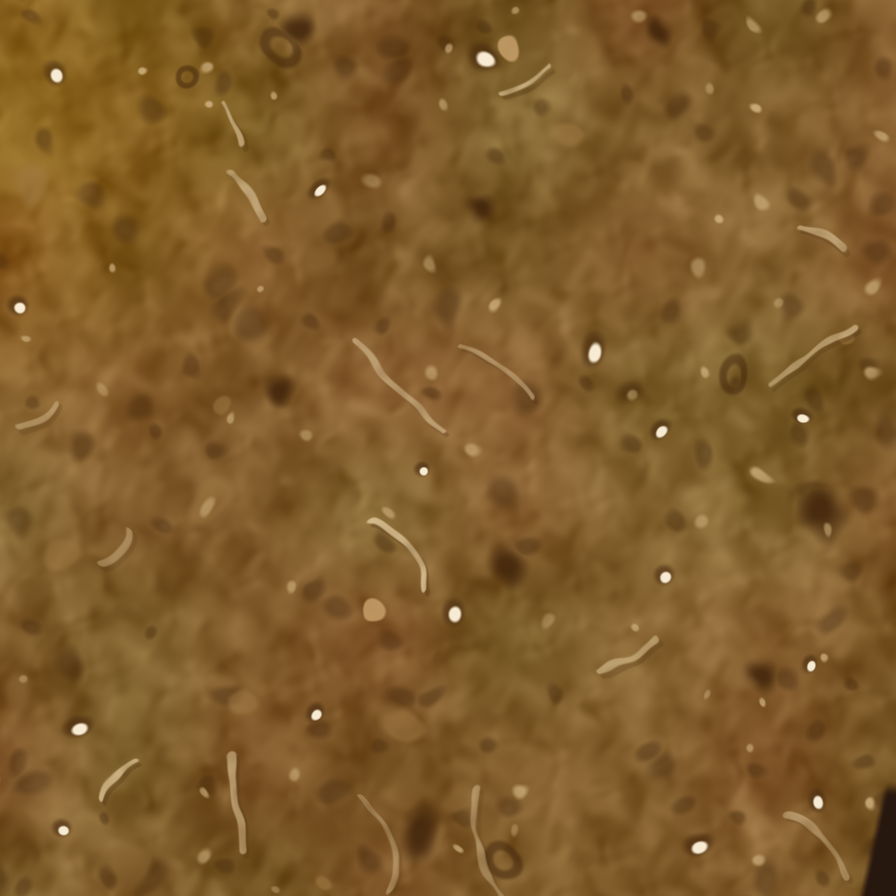
Give the GLSL for this texture, as a three.js fragment shader.

```glsl
// Mottled brown soil with soft pits, pale flecks, curved fibres and bright grains.
varying vec2 vUv;

vec3 hash3(vec2 p) {
  vec3 q = fract(p.xyx * vec3(0.1031, 0.1030, 0.0973));
  q += dot(q, q.yxz + 33.33);
  return fract((q.xxy + q.yzz) * q.zyx);
}

float noise(vec2 p) {
  vec2 i = floor(p), f = fract(p);
  f = f * f * (3.0 - 2.0 * f);
  float low = mix(hash3(i).x, hash3(i + vec2(1.0, 0.0)).x, f.x);
  float high = mix(hash3(i + vec2(0.0, 1.0)).x, hash3(i + 1.0).x, f.x);
  return mix(low, high, f.y);
}

vec2 turn(vec2 p, float angle) {
  float c = cos(angle), s = sin(angle);
  return vec2(c * p.x + s * p.y, c * p.y - s * p.x);
}

// Distance to scattered ovals: 0 at a centre, 1 on the rim.
float blobs(vec2 p, float cells, float share, float radius, float seed) {
  float nearest = 9.0;
  vec2 home = floor(p * cells);
  for (int y = -1; y <= 1; y++) {
    for (int x = -1; x <= 1; x++) {
      vec2 cell = home + vec2(float(x), float(y));
      vec3 place = hash3(cell + seed);
      vec3 shape = hash3(cell + seed + 57.0);
      vec2 q = turn(p - (cell + 0.1 + 0.8 * place.xy) / cells, 6.2832 * shape.x);
      q.x *= mix(0.6, 1.0, shape.y);
      float d = length(q) / (radius * mix(0.55, 1.25, shape.z));
      if (place.z < share) nearest = min(nearest, d);
    }
  }
  return nearest;
}

// Coverage of thin bent fibres of uneven width and strength.
float fibres(vec2 p, float cells, float share, float reach, float seed) {
  float cover = 0.0;
  vec2 home = floor(p * cells);
  for (int y = -1; y <= 1; y++) {
    for (int x = -1; x <= 1; x++) {
      vec2 cell = home + vec2(float(x), float(y));
      vec3 place = hash3(cell + seed);
      vec3 shape = hash3(cell + seed + 91.0);
      vec2 q = turn(p - (cell + 0.15 + 0.7 * place.xy) / cells, 6.2832 * shape.x);
      float halfLength = reach * mix(0.3, 1.0, shape.y * shape.y);
      float along = q.x / halfLength;
      q.y += (shape.z - 0.5) * 0.7 * halfLength * along * along;
      float d = length(vec2(max(abs(q.x) - halfLength, 0.0), q.y));
      float width = 0.0012 + 0.0035 * noise(vec2(q.x * 45.0, shape.z * 80.0));
      float line = 1.0 - smoothstep(width - 0.0012, width + 0.0018, d);
      line *= mix(0.45, 0.95, shape.z) * (0.65 + 0.35 * noise(p * 70.0));
      if (place.z < share) cover = max(cover, line);
    }
  }
  return cover;
}

void main() {
  vec2 uv = vUv;
  vec2 wobble = vec2(noise(uv * 38.0 + 5.0), noise(uv * 38.0 + 71.0)) - 0.5;
  vec2 bent = uv + 0.012 * wobble;

  // Smeared ground, from broad drifts to fine crumbs
  float tone = 0.61;
  tone += 0.45 * (noise(uv * 4.0 + 3.0) - 0.5);
  tone += 0.55 * (noise(bent * 13.0 + 19.0) - 0.5);
  tone += 0.75 * (noise(turn(bent, 0.4) * vec2(36.0, 29.0) + 43.0) - 0.5);
  tone += 0.45 * (noise(turn(bent, -0.5) * vec2(82.0, 64.0) + 87.0) - 0.5);
  vec3 colour = mix(vec3(0.40, 0.26, 0.08), vec3(0.57, 0.43, 0.23), clamp(tone, -0.4, 1.4));

  // Ochre corner and faint olive or reddish tints
  colour += vec3(0.03, 0.01, -0.07) * smoothstep(0.45, 0.0, distance(uv, vec2(0.0, 0.88)));
  colour += vec3(0.035, -0.02, 0.01) * (noise(uv * 7.0 + 60.0) - 0.5);

  // Shallow pits, deep pits and dim rings
  vec3 shade = vec3(0.25, 0.14, 0.04);
  float shallow = 1.0 - smoothstep(0.4, 1.2, blobs(bent, 15.0, 0.45, 0.014, 11.0));
  float deep = 1.0 - smoothstep(0.2, 1.2, blobs(bent, 5.0, 0.35, 0.025, 23.0));
  float rim = blobs(uv + 0.004 * wobble, 4.0, 0.25, 0.018, 37.0);
  float ring = 1.0 - smoothstep(0.1, 0.4, abs(rim - 0.8));
  colour = mix(colour, shade, max(0.38 * shallow, max(0.85 * deep, 0.5 * ring)));

  // Pale pods and small tan flecks
  float faintPod = 1.0 - smoothstep(0.6, 1.1, blobs(bent, 6.0, 0.3, 0.018, 131.0));
  float pod = 1.0 - smoothstep(0.75, 1.0, blobs(bent, 4.0, 0.14, 0.019, 149.0));
  float fleck = 1.0 - smoothstep(0.4, 1.1, blobs(bent, 11.0, 0.42, 0.0075, 163.0));
  colour = mix(colour, vec3(0.62, 0.47, 0.26), 0.55 * faintPod);
  colour = mix(colour, vec3(0.78, 0.63, 0.42), 0.85 * pod);
  colour = mix(colour, vec3(0.80, 0.68, 0.48), fleck * (0.35 + 0.6 * noise(uv * 25.0)));

  // Fibres over their thin shadows
  vec2 strand = uv + 0.007 * wobble;
  float under = fibres(strand + vec2(-0.004, 0.005), 6.0, 0.48, 0.08, 211.0);
  colour = mix(colour, shade, 0.35 * under);
  colour = mix(colour, vec3(0.86, 0.76, 0.58), fibres(strand, 6.0, 0.48, 0.08, 211.0));

  // Bright grains with dark surrounds
  vec2 grainAt = uv + 0.005 * wobble;
  float halo = 1.0 - smoothstep(0.8, 2.0, blobs(grainAt + vec2(0.002, -0.003), 7.0, 0.4, 0.007, 251.0));
  float grain = 1.0 - smoothstep(0.6, 1.05, blobs(grainAt, 7.0, 0.4, 0.007, 251.0));
  colour = mix(colour, shade, 0.55 * halo);
  colour = mix(colour, vec3(0.97, 0.92, 0.83), grain);

  // Dark wedge at the lower right edge
  float wedge = smoothstep(0.967, 0.977, uv.x - 0.22 * uv.y + 0.01) * smoothstep(0.13, 0.11, uv.y);
  colour = mix(colour, vec3(0.15, 0.09, 0.06), wedge);

  gl_FragColor = vec4(clamp(colour, 0.0, 1.0), 1.0);
}
```
